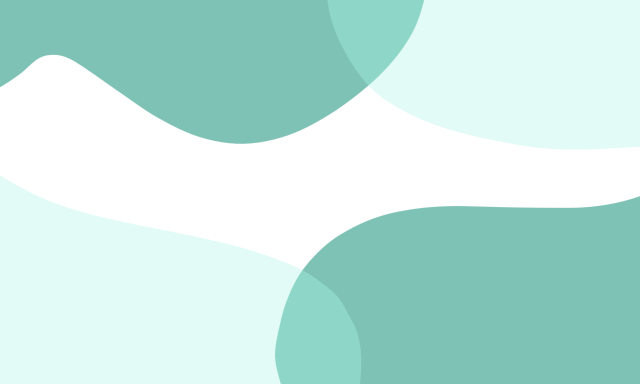
Reproduce this background procedurally as a Shadertoy shader.

```glsl
const vec2 CANVAS = vec2(768.0, 462.0); // design units, scaled to any resolution
const int KNOTS = 18;
const int STEPS = 6;

const vec3 WHITE = vec3(1.0);
const vec3 PALE_MINT = vec3(0.886, 0.984, 0.969);
const vec3 TEAL = vec3(0.494, 0.757, 0.710);
const vec3 OVERLAP_TEAL = vec3(0.557, 0.839, 0.780);

// Each edge runs with its filled side on the left; end knots only steer tangents.
const vec2 TOP_TEAL[KNOTS] = vec2[KNOTS](
    vec2(-22, 346), vec2(0, 357), vec2(24, 373), vec2(46, 391.5), vec2(64, 396), vec2(82, 392),
    vec2(105, 378), vec2(145, 350), vec2(190, 320), vec2(240, 297), vec2(292, 289), vec2(345, 299),
    vec2(395, 324), vec2(442, 359), vec2(475, 393), vec2(497, 427), vec2(509, 462), vec2(514, 492));

const vec2 TOP_MINT[KNOTS] = vec2[KNOTS](
    vec2(393, 480), vec2(393, 462), vec2(396, 444), vec2(402, 425), vec2(411, 405), vec2(425, 381),
    vec2(442, 359), vec2(460, 343.5), vec2(480, 331), vec2(505, 318.5), vec2(535, 307.5), vec2(568, 298.5),
    vec2(604, 291), vec2(642, 284.5), vec2(682, 282), vec2(725, 283), vec2(768, 285.5), vec2(810, 288));

const vec2 LOW_MINT[KNOTS] = vec2[KNOTS](
    vec2(430, -18), vec2(432, 0), vec2(433.5, 22), vec2(432.5, 44), vec2(428, 64), vec2(419, 82),
    vec2(406, 104), vec2(387, 121), vec2(363, 137), vec2(330, 151), vec2(290, 164), vec2(245, 175),
    vec2(200, 184.5), vec2(150, 194.5), vec2(100, 206.5), vec2(50, 224), vec2(0, 251), vec2(-40, 277));

const vec2 LOW_TEAL[KNOTS] = vec2[KNOTS](
    vec2(800, 240), vec2(768, 226), vec2(735, 217), vec2(700, 212.5), vec2(660, 212), vec2(615, 212.5),
    vec2(575, 213.5), vec2(540, 214), vec2(500, 211), vec2(460, 203), vec2(425, 189), vec2(392, 168),
    vec2(363, 137), vec2(346, 105), vec2(336, 72), vec2(330, 34), vec2(337, 0), vec2(345, -23));

// Catmull-Rom point between b and c
vec2 splinePoint(vec2 a, vec2 b, vec2 c, vec2 d, float t) {
    return b + 0.5 * t * (c - a + t * (2.0 * a - 5.0 * b + 4.0 * c - d
                                     + t * (3.0 * (b - c) + d - a)));
}

// Signed distance to the spline edge, positive on its left
float edgeDistance(vec2 p, vec2 knots[KNOTS]) {
    float nearest = 1e9;
    float side = 1.0;
    vec2 start = knots[1];
    for (int i = 1; i < KNOTS - 2; i++) {
        for (int j = 1; j <= STEPS; j++) {
            float t = float(j) / float(STEPS);
            vec2 end = splinePoint(knots[i - 1], knots[i], knots[i + 1], knots[i + 2], t);
            vec2 along = end - start;
            vec2 toP = p - start;
            vec2 gap = toP - along * clamp(dot(toP, along) / dot(along, along), 0.0, 1.0);
            float squared = dot(gap, gap);
            if (squared < nearest) {
                nearest = squared;
                side = along.x * toP.y - along.y * toP.x < 0.0 ? -1.0 : 1.0;
            }
            start = end;
        }
    }
    return side * sqrt(nearest);
}

float coverage(float signedDistance, float pixel) {
    return smoothstep(-0.75 * pixel, 0.75 * pixel, signedDistance);
}

void mainImage(out vec4 fragColor, in vec2 fragCoord) {
    vec2 p = fragCoord / iResolution.xy * CANVAS;
    float pixel = CANVAS.y / iResolution.y;

    // Join the upper and lower shapes of each colour
    float mint = coverage(max(edgeDistance(p, TOP_MINT), edgeDistance(p, LOW_MINT)), pixel);
    float teal = coverage(max(edgeDistance(p, TOP_TEAL), edgeDistance(p, LOW_TEAL)), pixel);

    // Layer teal over mint, brightening where they cross
    vec3 base = mix(WHITE, PALE_MINT, mint);
    vec3 top = mix(TEAL, OVERLAP_TEAL, mint);
    fragColor = vec4(mix(base, top, teal), 1.0);
}
```
